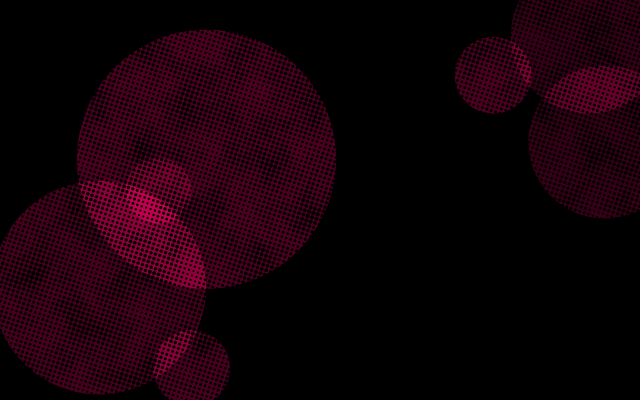
This background is drawn by a WebGL 2 fragment shader. Its source:

```glsl
#version 300 es
precision highp float;
// Translucent crimson discs on black, perforated by a tilted halftone screen.
uniform vec2 u_resolution;
out vec4 outColor;

const vec3 INK = vec3(1.0, 0.0, 0.41);
const float DOT_PITCH = 0.0115;   // halftone cell, in canvas heights
const float SCREEN_ANGLE = 0.31;  // tilt of the halftone rows
const int DISC_COUNT = 7;

// Each disc: centre x, centre y, radius, strength (in canvas heights).
const vec4 DISCS[DISC_COUNT] = vec4[](
    vec4(0.516, 0.602, 0.324, 0.29),
    vec4(0.248, 0.281, 0.267, 0.27),
    vec4(0.396, 0.523, 0.082, 0.19),
    vec4(0.479, 0.079, 0.096, 0.28),
    vec4(1.233, 0.812, 0.096, 0.29),
    vec4(1.471, 0.910, 0.194, 0.20),
    vec4(1.512, 0.645, 0.191, 0.20)
);

mat2 rotation(float angle) {
    float c = cos(angle), s = sin(angle);
    return mat2(c, s, -s, c);
}

// Coverage of a shape with signed distance d, softened over one pixel.
float coverage(float d, float pixel) {
    return clamp(0.5 - d / pixel, 0.0, 1.0);
}

// Cloudy field from warped, rotated sine layers, roughly -1 to 1.
float clouds(vec2 p, int layers) {
    float sum = 0.0, amplitude = 0.5;
    for (int i = 0; i < layers; i++) {
        p += 0.35 * sin(p.yx * 1.3 + float(i) * 2.1);
        sum += amplitude * sin(p.x) * sin(p.y + 0.7);
        p = rotation(0.9) * p * 1.8;
        amplitude *= 0.7;
    }
    return sum;
}

// Signed distance to the nearest dot of a tilted square grid.
float halftone(vec2 p, float pitch, float angle, float radius) {
    vec2 cell = fract(rotation(-angle) * vec2(p.x, -p.y) / pitch) - 0.5;
    return (length(cell) - radius) * pitch;
}

void main() {
    float pixel = 1.0 / u_resolution.y;
    vec2 p = gl_FragCoord.xy * pixel;

    // Overlapping discs add their light.
    float light = 0.0;
    for (int i = 0; i < DISC_COUNT; i++) {
        vec4 disc = DISCS[i];
        light += disc.w * coverage(length(p - disc.xy) - disc.z, pixel);
    }

    // Clouds swell and shrink the black dots.
    float radius = clamp(0.335 + 0.13 * clouds(p * 22.0, 4), 0.17, 0.48);
    float hole = coverage(halftone(p, DOT_PITCH, SCREEN_ANGLE, radius), pixel);

    outColor = vec4(INK * light * (1.0 - hole), 1.0);
}
```
